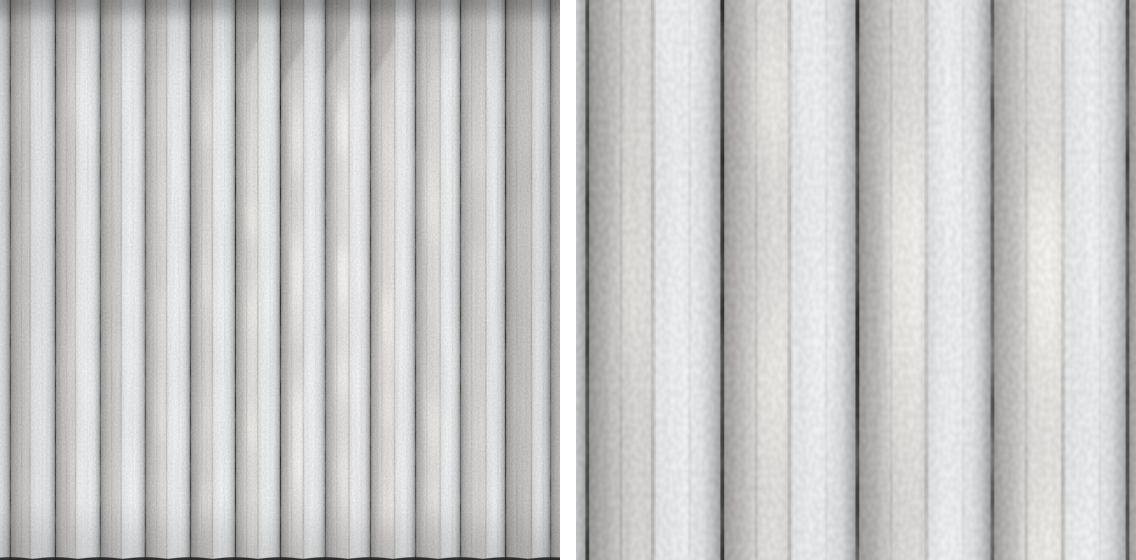
Left: the whole. Right: its middle third, enlarged.
Write a WebGL 1 fragment shader that draws this texture.

```glsl
precision highp float;
// Weathered white corrugated metal: vertical ribs, each a warm shaded face
// meeting a cool lit face, divided by dark seams. Gradient noise adds sun
// patches, brushed streaks and grain; edges are darkened by grime.
uniform vec2 u_resolution;

const float RIBS = 12.44;         // ribs across the canvas
const float FIRST_SEAM = 0.0185;  // position of the leftmost seam
const float PI = 3.14159265;

float hash(vec2 p) {
  vec3 q = fract(p.xyx * vec3(0.1031, 0.1030, 0.0973));
  q += dot(q, q.yzx + 33.33);
  return fract((q.x + q.y) * q.z);
}

vec2 gradient(vec2 cell) {
  float angle = 2.0 * PI * hash(cell);
  return vec2(cos(angle), sin(angle));
}

float gradientNoise(vec2 p) {
  vec2 i = floor(p), f = p - i;
  vec2 w = f * f * f * (f * (f * 6.0 - 15.0) + 10.0);
  vec2 e = vec2(0.0, 1.0);
  float low = mix(dot(gradient(i), f),
                  dot(gradient(i + e.yx), f - e.yx), w.x);
  float high = mix(dot(gradient(i + e.xy), f - e.xy),
                   dot(gradient(i + e.yy), f - e.yy), w.x);
  return mix(low, high, w.y);
}

float band(float x, float start, float end, float soft) {
  return smoothstep(start - soft, start + soft, x)
       * (1.0 - smoothstep(end - soft, end + soft, x));
}

float stripe(float distance, float halfWidth, float soft) {
  return 1.0 - smoothstep(halfWidth - soft, halfWidth + soft, abs(distance));
}

// Left face: dark beside the seam, lighter toward the ridge
vec3 shadedFace(float t, float ridge, float tone) {
  float level = mix(0.66, 0.755, smoothstep(0.0, 0.24, t));
  level += 0.045 * smoothstep(0.20, ridge, t) + tone;
  return level * vec3(1.007, 1.0, 0.993);
}

// Right face: bright plateau that rolls away into the next seam
vec3 litFace(float t, float ridge) {
  float level = mix(0.875, 0.905, smoothstep(ridge, ridge + 0.14, t));
  level -= 0.06 * smoothstep(0.74, 0.92, t) + 0.13 * smoothstep(0.86, 1.0, t);
  return level * vec3(0.994, 1.002, 1.006);
}

// Sunlight reflected in soft elongated patches on the shaded face
float sunPatches(vec2 uv, float t, float ridge, float rib) {
  float blotch = gradientNoise(vec2(rib * 3.37 + 0.41, uv.y * 7.0));
  blotch = 0.5 + 0.5 * smoothstep(-0.15, 0.4, blotch);
  float across = band(t, 0.22, ridge - 0.03, 0.09);
  float region = band(uv.x, 0.30, 0.82, 0.15) * band(uv.y, 0.04, 0.84, 0.12);
  return blotch * across * (0.12 + 0.88 * region);
}

// Slanted overhang shadow at the top of the ribs right of centre
float overhang(vec2 uv, float t, float rib) {
  float limit = 0.855 + 0.15 * t + 0.03 * (hash(vec2(rib, 4.0)) - 0.5);
  return smoothstep(limit - 0.012, limit + 0.012, uv.y)
       * band(uv.x, 0.43, 0.72, 0.03);
}

float edgeShade(vec2 uv) {
  float top = 0.09 * smoothstep(0.82, 1.0, uv.y)
            + 0.20 * smoothstep(0.95, 1.0, uv.y);
  float bottom = 0.10 * (1.0 - smoothstep(0.0, 0.12, uv.y));
  float sides = 0.07 * smoothstep(0.32, 0.52, abs(uv.x - 0.5));
  return (1.0 - top) * (1.0 - bottom) * (1.0 - sides);
}

float surfaceWear(vec2 uv) {
  float streaks = gradientNoise(uv * vec2(210.0, 5.0));
  float grain = gradientNoise(uv * vec2(320.0, 230.0));
  float stains = gradientNoise(uv * vec2(24.0, 9.0) + 8.3);
  return 0.030 * streaks + 0.050 * grain + 0.020 * stains;
}

void main() {
  vec2 uv = gl_FragCoord.xy / u_resolution;
  float soft = 0.75 * RIBS / u_resolution.x;
  float phase = (uv.x - FIRST_SEAM) * RIBS;
  float rib = floor(phase), t = fract(phase);
  float ridge = mix(0.45, 0.61, (rib + 0.5) / RIBS);

  // Two folded faces
  float tone = 0.03 * (hash(vec2(rib, 1.0)) - 0.5);
  vec3 shaded = shadedFace(t, ridge, tone);
  shaded += vec3(0.122, 0.120, 0.112) * sunPatches(uv, t, ridge, rib);
  shaded *= 1.0 - 0.09 * overhang(uv, t, rib);
  vec3 color = mix(shaded, litFace(t, ridge),
                   smoothstep(ridge - soft, ridge + soft, t));

  // Fine pressed lines on both faces
  float worn = 0.7 + 0.6 * gradientNoise(vec2(rib * 5.3 + 0.2, uv.y * 20.0));
  color *= 1.0 - 0.13 * worn * stripe(t - ridge + 0.025, 0.013, soft);
  color *= 1.0 - 0.09 * worn * stripe(t - 0.25, 0.012, soft);
  color *= 1.0 - 0.045 * worn * stripe(t - ridge - 0.25, 0.012, soft);

  // Seams of differing depth, with broken dark flecks
  float seamId = floor(phase + 0.5);
  float seamDistance = phase - seamId;
  float fleck = gradientNoise(vec2(seamId * 2.7 + 0.3, uv.y * 34.0));
  float depth = mix(0.24, 0.56, hash(vec2(seamId, 7.0))) + 0.3 * fleck;
  color *= 1.0 - 0.14 * exp(-abs(seamDistance) * 22.0);
  color *= 1.0 - depth * stripe(seamDistance, 0.014, soft);

  // Wear, grime and the scalloped dark gap along the bottom
  color = (color + surfaceWear(uv)) * edgeShade(uv);
  float gapHeight = 0.002 + 0.003 * abs(cos(PI * t));
  float gap = 1.0 - smoothstep(gapHeight - 0.0015, gapHeight + 0.0015, uv.y);
  color = mix(color, vec3(0.12), 0.9 * gap);
  gl_FragColor = vec4(clamp(color, 0.0, 1.0), 1.0);
}
```
